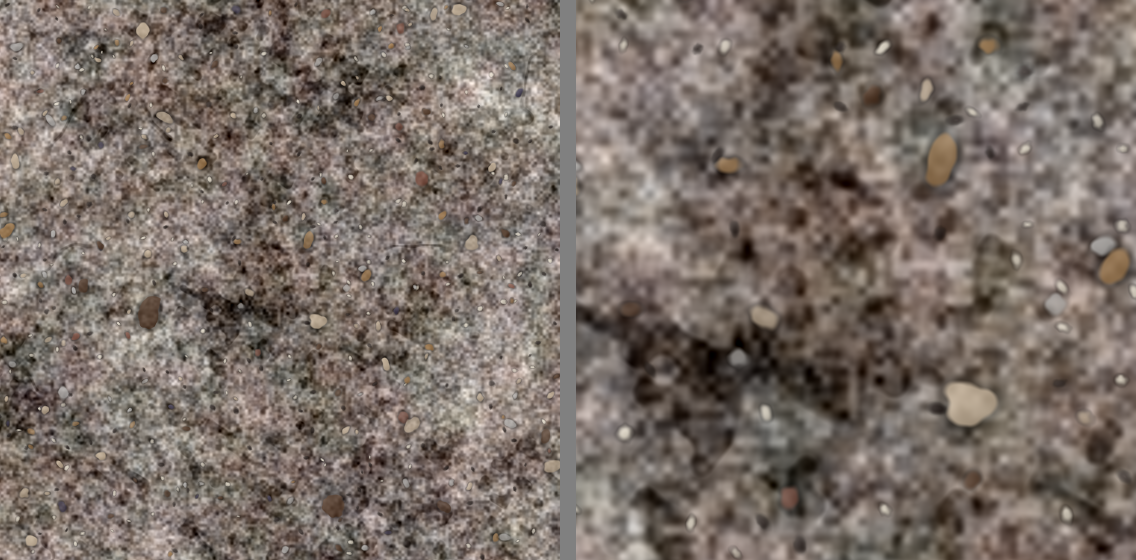
Left, the full canvas; right, a detail of the centre.
Reproduce this texture procedurally as a three.js fragment shader.

```glsl
// Weathered concrete: a grey-brown cement ground built from layered value noise,
// with clustered dark pits, faint broken cracks and scattered embedded stones.
// Stones are jittered, lumpy ellipses laid out on cell grids of several sizes.
varying vec2 vUv;

const float MEAN_TONE = 0.482;
const vec3 WARM_CAST = vec3(0.035, -0.007, -0.036);
const float PATCH_FREQ = 5.0;
const float MOTTLE_FREQ = 34.0;
const float GRAIN_FREQ = 112.0;
const float FINE_FREQ = 190.0;
const float PATCH_GAIN = 0.19;
const float MOTTLE_GAIN = 0.20;
const float GRAIN_GAIN = 0.13;
const float FINE_GAIN = 0.15;
const float PIT_DEPTH = 0.17;
const float CRACK_DEPTH = 0.15;
const float EDGE_SOFT = 0.0022;

const vec3 CREAM = vec3(0.75, 0.68, 0.59);
const vec3 PALE_GREY = vec3(0.68, 0.67, 0.66);
const vec3 OCHRE = vec3(0.62, 0.48, 0.32);
const vec3 BROWN = vec3(0.34, 0.25, 0.19);
const vec3 RUST = vec3(0.49, 0.33, 0.28);
const vec3 SLATE = vec3(0.27, 0.25, 0.33);
const vec3 CHIP_WHITE = vec3(0.87, 0.84, 0.78);
const vec3 CHIP_DARK = vec3(0.19, 0.16, 0.15);

float hash(vec2 p) {
  vec3 q = fract(vec3(p.xyx) * 0.1031);
  q += dot(q, q.yzx + 33.33);
  return fract((q.x + q.y) * q.z);
}

// Smooth value noise in -1..1
float noise(vec2 p) {
  vec2 i = floor(p);
  vec2 f = fract(p);
  f = f * f * (3.0 - 2.0 * f);
  float low = mix(hash(i), hash(i + vec2(1.0, 0.0)), f.x);
  float high = mix(hash(i + vec2(0.0, 1.0)), hash(i + vec2(1.0, 1.0)), f.x);
  return 2.0 * mix(low, high, f.y) - 1.0;
}

// Octaves are rotated to hide the lattice
float fbm(vec2 p) {
  float sum = 0.0;
  float gain = 0.5;
  for (int i = 0; i < 4; i++) {
    sum += gain * noise(p);
    p = mat2(0.8, 0.6, -0.6, 0.8) * p * 2.03 + 17.3;
    gain *= 0.5;
  }
  return sum;
}

vec3 stoneColour(float pick) {
  vec3 c = mix(CREAM, PALE_GREY, step(0.32, pick));
  c = mix(c, OCHRE, step(0.55, pick));
  c = mix(c, BROWN, step(0.70, pick));
  c = mix(c, RUST, step(0.85, pick));
  return mix(c, SLATE, step(0.93, pick));
}

// Lays one grid of stones over the ground; chips are plain white or dark
vec3 addStones(vec3 ground, vec2 uv, float cells, float chance, float radius, float chips, float seed) {
  vec2 home = floor(uv * cells);
  for (int y = -1; y <= 1; y++) {
    for (int x = -1; x <= 1; x++) {
      vec2 id = home + vec2(float(x), float(y));
      vec2 key = id + seed;
      if (hash(key) > chance) continue;
      vec2 jitter = vec2(hash(key + 41.7), hash(key + 83.1));
      vec2 d = uv - (id + 0.15 + 0.7 * jitter) / cells;
      float turn = 6.2832 * hash(key + 12.9);
      vec2 q = mat2(cos(turn), sin(turn), -sin(turn), cos(turn)) * d;
      q.y *= 1.1 + 0.8 * hash(key + 57.3);
      float size = radius * mix(0.55, 1.3, hash(key + 29.4));
      float lump = 0.22 * noise(d / size * 1.3 + key) + 0.10 * noise(uv * 150.0);
      float dist = length(q) - size * (1.0 + lump);
      float pick = hash(key + 71.9);
      vec3 tint = mix(stoneColour(pick), mix(CHIP_WHITE, CHIP_DARK, step(0.5, pick)), chips);
      tint += 0.07 * dot(d, vec2(-0.6, 0.8)) / size + 0.06 * noise(uv * 140.0);
      float shade = 1.0 - smoothstep(0.0, size * 0.45 + EDGE_SOFT, abs(dist));
      ground *= 1.0 - 0.24 * shade;
      float cover = 1.0 - smoothstep(-EDGE_SOFT, EDGE_SOFT, dist);
      ground = mix(ground, tint, cover * mix(0.65, 0.95, hash(key + 5.5)));
    }
  }
  return ground;
}

void main() {
  vec2 uv = vUv;
  vec2 turned = mat2(0.83, 0.56, -0.56, 0.83) * uv;

  // Cement tone from broad patches down to fine grain
  float broad = fbm(uv * PATCH_FREQ + 3.7);
  float tone = MEAN_TONE + PATCH_GAIN * broad;
  tone += MOTTLE_GAIN * fbm(turned * MOTTLE_FREQ + 9.1);
  tone += GRAIN_GAIN * noise(turned * GRAIN_FREQ);
  tone += FINE_GAIN * noise(uv * FINE_FREQ + 5.3);

  // Dark pits gather in the rough patches
  float rough = fbm(uv * 7.0 + 31.0) - 0.5 * broad;
  float pits = smoothstep(0.35, 0.85, noise(turned * 58.0 + 2.0) + 0.9 * rough);
  tone -= PIT_DEPTH * pits;

  // Thin cracks along noise contours, broken by a mask
  vec2 warp = 0.012 * vec2(noise(uv * 38.0), noise(uv * 38.0 + 60.0));
  float contour = abs(noise((uv + warp) * 4.6 + 14.0) + 0.25 * noise((uv + warp) * 13.0));
  float crack = 1.0 - smoothstep(0.008, 0.045, contour);
  tone -= CRACK_DEPTH * crack * smoothstep(0.0, 0.4, noise(uv * 8.0 + 22.0));

  // Warm and cool stains, with slight colour in the grain
  vec3 colour = tone + WARM_CAST;
  colour += vec3(0.025, 0.0, -0.03) * (fbm(uv * 12.0 + 50.0) + 0.5 * noise(uv * 85.0));
  colour += vec3(-0.015, 0.014, 0.004) * noise(uv * 24.0 + 77.0);

  // Stones from small chips to rare large pebbles
  colour = addStones(colour, uv, 46.0, 0.13, 0.0036, 1.0, 11.0);
  colour = addStones(colour, uv, 32.0, 0.15, 0.0060, 0.0, 137.0);
  colour = addStones(colour, uv, 15.0, 0.16, 0.0120, 0.0, 291.0);
  colour = addStones(colour, uv, 6.0, 0.13, 0.0230, 0.0, 433.0);

  gl_FragColor = vec4(clamp(colour, 0.0, 1.0), 1.0);
}
```
